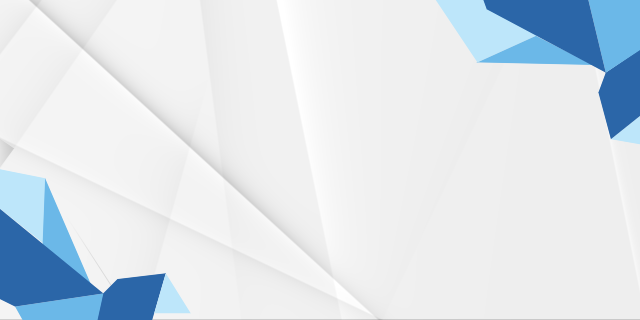
A Shadertoy shader for this background:

```glsl
// Pale folded-paper background with blue faceted crystals in two corners.
// Units: one percent of the canvas height, so x spans 0..200 and y spans 0..100.

const vec3 LIGHT_BLUE = vec3(0.74, 0.90, 0.98);
const vec3 MID_BLUE = vec3(0.42, 0.72, 0.91);
const vec3 DARK_BLUE = vec3(0.17, 0.40, 0.66);

// Signed distance to the line a-b, positive on its left.
float edge(vec2 p, vec2 a, vec2 b) {
    vec2 dir = normalize(b - a);
    vec2 rel = p - a;
    return dir.x * rel.y - dir.y * rel.x;
}

// Convex shapes with clockwise corners; negative inside.
float triangle(vec2 p, vec2 a, vec2 b, vec2 c) {
    return max(edge(p, a, b), max(edge(p, b, c), edge(p, c, a)));
}

float quad(vec2 p, vec2 a, vec2 b, vec2 c, vec2 d) {
    return max(max(edge(p, a, b), edge(p, b, c)), max(edge(p, c, d), edge(p, d, a)));
}

float cover(float dist, float pixel) {
    return 1.0 - smoothstep(-0.6 * pixel, 0.6 * pixel, dist);
}

void paint(inout vec3 col, float dist, vec3 color, float pixel) {
    col = mix(col, color, cover(dist, pixel));
}

// Crisp edge along a-b that fades out towards its left.
float fold(vec2 p, vec2 a, vec2 b, float width, float soft) {
    float d = edge(p, a, b);
    return smoothstep(-soft, soft, d) * exp(-max(d, 0.0) / width);
}

float paper(vec2 p, float pixel) {
    float soft = max(pixel, 0.35);
    float height = p.y / 100.0;
    float tone = mix(0.957, 0.934, smoothstep(20.0, 190.0, p.x + 15.0 * (1.0 - height)));

    // Broad translucent bands
    tone -= 0.032 * fold(p, vec2(3.9, 53.0), vec2(36.5, 100.0), 7.0, soft);
    tone -= 0.045 * fold(p, vec2(0.0, 83.0), vec2(13.0, 100.0), 5.0, soft);
    float lowBand = 1.0 - smoothstep(45.0, 80.0, p.y);
    tone -= 0.028 * lowBand * fold(p, vec2(48.2, 14.0), vec2(65.6, 76.6), 7.0, soft);
    tone -= mix(0.008, 0.042, height) * fold(p, vec2(62.5, 100.0), vec2(75.5, 0.0), 8.0, soft);
    tone -= 0.008 * fold(p, vec2(119.5, 0.0), vec2(146.0, 56.0), 6.0, soft);

    // Bright upright folds
    tone += mix(0.03, 0.068, height) * fold(p, vec2(86.5, 100.0), vec2(106.8, 0.0), 7.0, soft);
    tone += 0.045 * fold(p, vec2(186.2, 78.0), vec2(200.0, 9.0), 1.2, soft);

    // Long diagonal crease: shadow above, highlight below
    vec2 top = vec2(9.1, 100.0);
    vec2 foot = vec2(117.2, 1.0);
    tone -= mix(0.07, 0.15, smoothstep(0.0, 0.5, height)) * fold(p, top, foot, 2.3, soft);
    tone += 0.035 * fold(p, foot, top, 2.5, soft);

    // Shallow crease: shadow below, highlight above
    vec2 left = vec2(0.0, 57.0);
    vec2 right = vec2(118.5, 0.5);
    tone -= 0.05 * fold(p, right, left, 2.5, soft);
    tone += 0.018 * fold(p, left, right, 2.0, soft);

    // Small shaded flap and fine hairline
    float flap = triangle(p, vec2(-2.0, 58.0), vec2(4.4, 53.6), vec2(-2.0, 45.0));
    tone -= 0.10 * cover(flap, pixel) * smoothstep(-3.0, 4.4, p.x);
    float hairline = abs(edge(p, vec2(21.0, 32.0), vec2(34.6, 11.0))) - 0.15;
    tone -= 0.09 * cover(hairline, pixel) * (1.0 - smoothstep(15.0, 34.0, p.y));

    // Bottom rule
    return min(tone, 1.0) - 0.15 * cover(p.y - 0.3, pixel);
}

void paintUpperCrystal(inout vec3 col, vec2 p, float pixel) {
    vec2 hub = vec2(189.3, 77.3);
    vec2 ridge = vec2(182.9, 104.0);
    vec2 tip = vec2(149.2, 80.5);
    vec2 low = vec2(190.9, 56.5);
    paint(col, quad(p, vec2(133.5, 104.0), vec2(167.5, 104.0), vec2(167.5, 88.8), tip), LIGHT_BLUE, pixel);
    paint(col, triangle(p, vec2(167.5, 88.8), vec2(185.2, 79.7), tip), MID_BLUE, pixel);
    paint(col, triangle(p, low, vec2(204.0, 67.0), vec2(204.0, 54.2)), LIGHT_BLUE, pixel);
    // The far apex lies well off the canvas
    paint(col, quad(p, vec2(187.0, 71.1), hub, vec2(375.8, 204.4), low), DARK_BLUE, pixel);
    paint(col, quad(p, ridge, vec2(204.0, 104.0), vec2(204.0, 87.0), hub), MID_BLUE, pixel);
    paint(col, quad(p, vec2(149.6, 104.0), ridge, hub, vec2(152.1, 97.1)), DARK_BLUE, pixel);
}

void paintLowerCrystal(inout vec3 col, vec2 p, float pixel) {
    vec2 hub = vec2(32.3, 8.3);
    vec2 peak = vec2(14.1, 44.3);
    vec2 shoulder = vec2(-4.0, 38.0);
    vec2 base = vec2(4.7, 4.2);
    vec2 wing = vec2(51.8, 14.6);
    paint(col, quad(p, vec2(-4.0, 47.9), peak, vec2(16.0, 22.0), shoulder), LIGHT_BLUE, pixel);
    paint(col, triangle(p, peak, vec2(28.4, 11.2), vec2(13.3, 23.5)), MID_BLUE, pixel);
    paint(col, quad(p, vec2(36.7, 12.8), wing, vec2(46.4, -4.0), vec2(20.0, -4.0)), DARK_BLUE, pixel);
    paint(col, triangle(p, wing, vec2(59.6, 2.1), vec2(48.2, 2.1)), LIGHT_BLUE, pixel);
    paint(col, quad(p, base, hub, vec2(29.6, -4.0), vec2(9.3, -4.0)), MID_BLUE, pixel);
    paint(col, quad(p, shoulder, hub, base, vec2(-4.0, 8.5)), DARK_BLUE, pixel);
}

void mainImage(out vec4 fragColor, in vec2 fragCoord) {
    float pixel = 100.0 / iResolution.y;
    vec2 p = fragCoord * pixel;
    vec3 col = vec3(paper(p, pixel));
    paintUpperCrystal(col, p, pixel);
    paintLowerCrystal(col, p, pixel);
    fragColor = vec4(col, 1.0);
}
```
